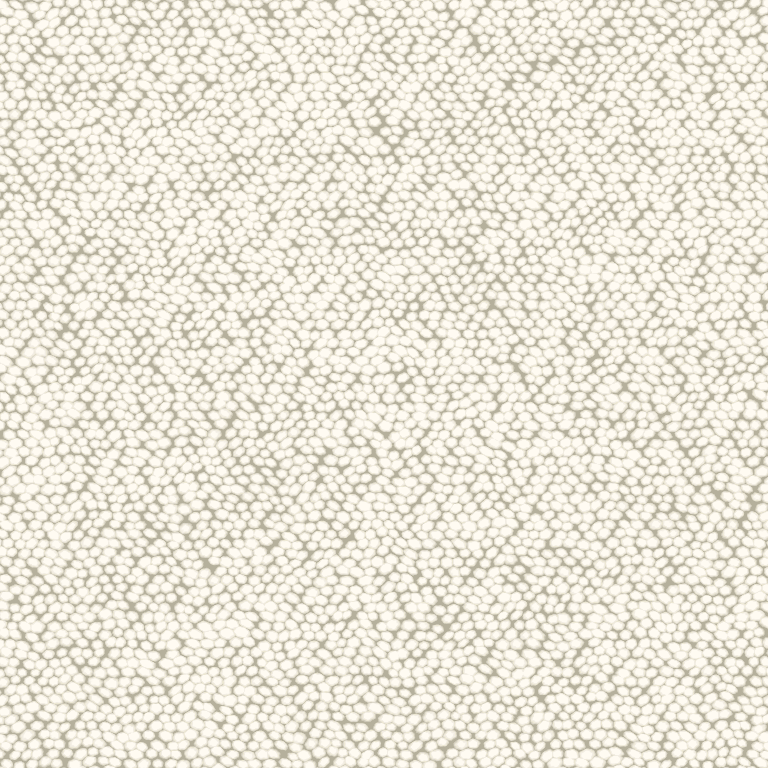
This texture is drawn by a WebGL 2 fragment shader. Its source:

```glsl
#version 300 es
precision highp float;

uniform vec2 u_resolution;
out vec4 fragColor;

// Weave layout, in stitches per canvas and in stitch units
const vec2 STITCHES = vec2(56.0, 84.0);
const vec2 STITCH_RADIUS = vec2(0.50, 0.62);
const vec2 JITTER = vec2(0.36, 0.30);
const float SIZE_VARIATION = 0.26;
const float WARP = 0.28;
const float EDGE_SHARPNESS = 9.0;

// Shading strengths
const float UNDERSIDE_SHADOW = 0.17;
const float STITCH_VARIATION = 0.20;
const float FIBRE_STRENGTH = 0.07;
const float PATCH_STRENGTH = 0.045;

// Palette, from lit crown to deep gap
const vec3 CROWN = vec3(1.00, 0.985, 0.95);
const vec3 CREAM = vec3(0.95, 0.93, 0.89);
const vec3 STRAW = vec3(0.93, 0.91, 0.83);
const vec3 SAND = vec3(0.87, 0.85, 0.80);
const vec3 KHAKI = vec3(0.81, 0.79, 0.72);
const vec3 GAP = vec3(0.71, 0.69, 0.61);

vec3 hash3(vec2 cell) {
    vec3 q = fract(cell.xyx * vec3(0.1031, 0.1030, 0.0973));
    q += dot(q, q.yxz + 33.33);
    return fract((q.xxy + q.yzz) * q.zyx);
}

// Slow bending of the yarn rows
vec2 bend(vec2 uv) {
    float x = sin(uv.y * 41.0 + 2.0 * sin(uv.x * 13.0)) + sin(uv.x * 29.0 - uv.y * 67.0);
    float y = sin(uv.x * 37.0 + 1.7 * sin(uv.y * 19.0)) + sin(uv.x * 83.0 + uv.y * 23.0);
    return 0.5 * WARP * vec2(x, y);
}

// Broad lighter and darker areas
float patches(vec2 uv) {
    float broad = sin(uv.x * 11.0 + 2.3 * sin(uv.y * 9.0 + 1.0));
    float streak = sin(uv.y * 57.0 + 2.0 * sin(uv.x * 8.0));
    float mottled = sin(uv.x * 31.0 - 1.6 * sin(uv.y * 27.0)) * sin(uv.y * 24.0 + uv.x * 9.0);
    return (broad + streak + mottled) / 1.5;
}

// Fine strands on one stitch, with a random phase
float fibres(vec2 q, float phase) {
    float a = sin(q.x * 7.0 + q.y * 3.0 + phase);
    float b = sin(q.y * 8.5 - q.x * 4.0 + phase * 2.3);
    return a + b * sin(q.x * 5.0 - phase);
}

// Depth of the cloth: 0 on a crown, 1 in a gap
float weaveDepth(vec2 p) {
    float total = 0.0;
    float weightSum = 0.0;
    for (int j = -1; j <= 1; j++) {
        float row = floor(p.y) + float(j);
        float stagger = 0.5 * mod(row, 2.0);
        for (int i = -1; i <= 1; i++) {
            vec2 cell = vec2(floor(p.x - stagger) + float(i), row);
            vec3 rnd = hash3(cell + 7.0);
            vec3 look = hash3(cell + 151.0);
            vec2 centre = cell + vec2(0.5 + stagger, 0.5) + (rnd.xy - 0.5) * JITTER;
            vec2 radius = STITCH_RADIUS * (1.0 + (rnd.z - 0.5) * SIZE_VARIATION);
            vec2 q = (p - centre) / radius;
            q.x += (look.z - 0.5) * 0.5 * q.y;
            float d2 = dot(q, q);

            // Round form, lit from above
            float depth = 0.95 * d2 - UNDERSIDE_SHADOW * q.y;
            depth += (look.x - 0.5) * STITCH_VARIATION;
            depth += FIBRE_STRENGTH * fibres(q, look.y * 6.2832);

            // Soft blend between neighbouring stitches
            float weight = exp(-EDGE_SHARPNESS * d2);
            total += depth * weight;
            weightSum += weight;
        }
    }
    return total / max(weightSum, 1e-20);
}

vec3 clothColour(float depth) {
    vec3 colour = mix(CROWN, CREAM, smoothstep(0.27, 0.45, depth));
    colour = mix(colour, STRAW, smoothstep(0.48, 0.62, depth));
    colour = mix(colour, SAND, smoothstep(0.62, 0.74, depth));
    colour = mix(colour, KHAKI, smoothstep(0.75, 0.88, depth));
    return mix(colour, GAP, smoothstep(0.91, 1.10, depth));
}

void main() {
    vec2 uv = gl_FragCoord.xy / u_resolution;
    vec2 p = uv * STITCHES + bend(uv);
    float depth = weaveDepth(p) + PATCH_STRENGTH * patches(uv);
    fragColor = vec4(clothColour(depth), 1.0);
}
```
